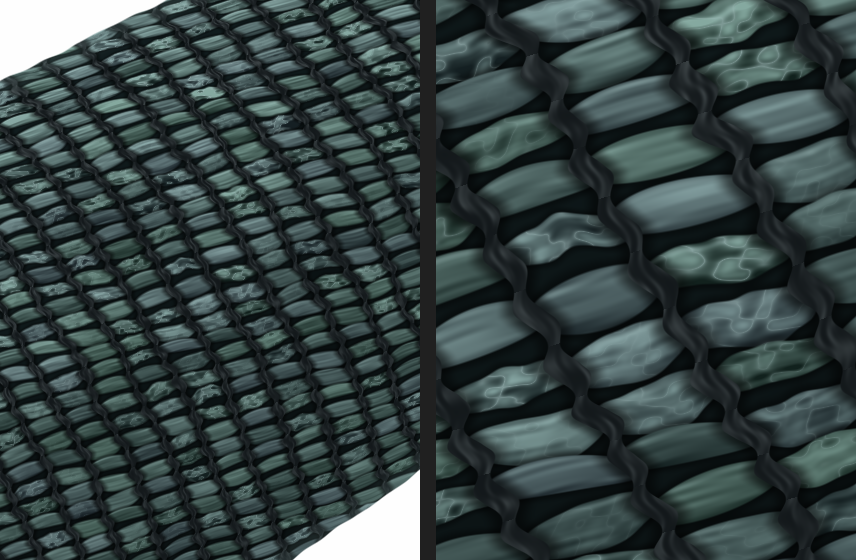
Left, the full canvas; right, a detail of the centre.
This texture is drawn by a Shadertoy shader. Its source:

```glsl
// Rolled shade netting: glossy teal tape rows bound by dark knitted chains.
// A tilted roll gives curved chain and row coordinates; each cell between two
// chains holds one tape with its own tilt, width, tone and crumpling.

const float PI = 3.14159265;
const float AXIS_SLOPE = 0.55;     // rise of the roll's axis
const float TAPE_SLOPE = 0.30;     // rise of the tape rows
const float CHAIN_PITCH = 0.0625;  // distance between chains along the axis
const float CHAIN_PHASE = 0.40;
const float ROW_PITCH = 0.035;     // row height at the middle of the roll
const float ROW_SQUEEZE = 1.9;     // extra rows gathered near both rims
const float LINK_WIDTH = 0.0036;   // half width of a chain between knots
const float KNOT_WIDTH = 0.0094;   // half width of a chain at a knot
const float CRUMPLED_SHARE = 0.55;

const vec3 BACKDROP = vec3(0.995);
const vec3 GAP = vec3(0.050, 0.085, 0.090);
const vec3 TAPE_DARK = vec3(0.075, 0.125, 0.125);
const vec3 TAPE_LIGHT = vec3(0.49, 0.61, 0.595);
const vec3 GLINT = vec3(0.66, 0.76, 0.76);
const vec3 CHAIN_DARK = vec3(0.075, 0.095, 0.105);
const vec3 CHAIN_LIGHT = vec3(0.25, 0.28, 0.29);

float hash(vec2 p) {
    vec3 q = fract(vec3(p.xyx) * 0.1031);
    q += dot(q, q.yzx + 33.33);
    return fract((q.x + q.y) * q.z);
}

float noise(vec2 p) {
    vec2 i = floor(p), f = fract(p);
    f = f * f * (3.0 - 2.0 * f);
    return mix(mix(hash(i), hash(i + vec2(1, 0)), f.x),
               mix(hash(i + vec2(0, 1)), hash(i + vec2(1, 1)), f.x), f.y);
}

// Lays one tape over col; a runs from chain to chain, b downward from its row.
vec3 layTape(vec3 col, vec2 cell, float a, float b, float light, float aa) {
    float tilt = hash(cell) - 0.5;
    float tone = hash(cell + 17.3);
    float size = hash(cell + 41.7);
    float crumple = smoothstep(1.0 - CRUMPLED_SHARE, 1.0, hash(cell + 73.1));
    vec2 seed = cell * vec2(7.3, 11.9);
    float bow = max(sin(PI * a), 0.0);

    b -= 0.6 * tilt * (a - 0.5) + 0.26 * (size - 0.5) * bow;
    b += 0.22 * crumple * (noise(vec2(a * 4.0, 0.5) + seed) - 0.5);
    float halfWidth = mix(0.20, 0.36 + 0.17 * size, pow(bow, 0.6));
    halfWidth *= 1.0 - 0.3 * crumple * noise(vec2(a * 5.0, 9.0) + seed);
    float y = b / halfWidth;

    // Long grain on flat tapes, slanted folds and glints on crumpled ones
    float grain = noise(vec2(a * 1.6, b * 10.0 + a * tilt * 5.0) + seed);
    float folds = noise(vec2(a * 7.0 + b * 3.0, b * 5.0 - a * 3.0) + seed);
    float ridge = pow(1.0 - abs(2.0 * folds - 1.0), 7.0);
    float shade = 0.50 + 0.34 * (tone - 0.5) + 0.36 * (grain - 0.5) - 0.13 * y;
    shade += crumple * 0.85 * (folds - 0.5);
    shade *= mix(0.45, 1.0, smoothstep(0.0, 0.65, bow)) * light;
    shade *= 1.0 - 0.35 * smoothstep(0.65, 1.0, abs(y));
    vec3 tape = mix(TAPE_DARK, TAPE_LIGHT, clamp(shade * 1.1, 0.0, 1.1));
    tape += (hash(cell + 5.9) - 0.5) * vec3(0.02, -0.01, 0.035);
    float rim = smoothstep(0.25, 0.0, abs(y + 0.82)) * grain * 0.25;
    tape = mix(tape, GLINT, light * (rim + 0.5 * crumple * ridge * bow));

    col *= 1.0 - 0.45 * smoothstep(1.5, 0.95, abs(y));
    return mix(col, tape, smoothstep(aa, -aa, abs(b) - halfWidth));
}

void mainImage(out vec4 fragColor, in vec2 fragCoord) {
    float px = 1.0 / iResolution.y;
    vec2 p = fragCoord * px;
    p.y = 1.0 - p.y;                       // measured downward from the top

    // Position around the roll: q is -1 at the upper rim, 1 at the lower one
    float u = p.y + AXIS_SLOPE * p.x;
    float upper = 0.146 + 0.06 * p.x;
    float lower = 1.363 - 0.147 * p.x;
    float q = (2.0 * u - upper - lower) / (lower - upper);

    // Chain and row coordinates
    float row = (p.y + TAPE_SLOPE * p.x) / ROW_PITCH + ROW_SQUEEZE * q * q * q;
    row += 0.35 * (noise(p * 9.0) - 0.5);
    float chain = (p.x - 0.72 * u + 0.20 * u * u) / CHAIN_PITCH + CHAIN_PHASE;
    chain += 0.22 * (noise(p * 11.0 + 31.0) - 0.5);
    float column = floor(chain), a = fract(chain);

    // Broad light: bright upper side, dark lower left
    float light = 1.20 - 0.32 * smoothstep(-0.75, 0.2, q);
    light -= 0.24 * smoothstep(-0.1, 0.5, q) * (1.0 - p.x / 0.75);
    light += 0.28 * (noise(p * 5.0 + 3.0) - 0.5);

    // Overlapping tapes, lower rows on top
    vec3 col = GAP * light;
    for (int k = -1; k <= 1; k++) {
        float r = floor(row) + float(k);
        col = layTape(col, vec2(column, r), a, row - r - 0.5, light, 1.4 * px / ROW_PITCH);
    }

    // Knitted chain: a teardrop knot per row joined by thin, swaying links
    float nearest = floor(chain + 0.5);
    float stitch = fract(row);
    float knotSize = 0.7 + 0.5 * hash(vec2(nearest, floor(row)) + 91.0);
    float sway = 0.0028 * sin(2.0 * PI * row) + 0.006 * (noise(vec2(nearest * 5.7, row)) - 0.5);
    float d = (chain - nearest) * CHAIN_PITCH / 0.88 + sway;
    float drop = smoothstep(0.0, 0.4, stitch) * smoothstep(1.0, 0.55, stitch);
    float width = mix(LINK_WIDTH, KNOT_WIDTH * knotSize, drop);
    col *= 1.0 - 0.5 * smoothstep(0.011, 0.0, abs(d) - width);
    float strand = noise(vec2(d * 330.0 + stitch * 2.5, row * 3.0 + nearest * 13.0));
    vec3 thread = mix(CHAIN_DARK, CHAIN_LIGHT, strand * strand * light * 0.8);
    col = mix(col, thread, smoothstep(px, -px, abs(d) - width));

    // Roll silhouette with a slightly uneven rim
    float uneven = 0.006 * (noise(vec2(chain * 2.0, 4.0)) - 0.5);
    float inside = min(u - upper, lower - u) * 0.87 + uneven;
    col = mix(col, TAPE_LIGHT, 0.18 * smoothstep(0.05, 0.0, inside));
    fragColor = vec4(mix(BACKDROP, col, smoothstep(-px, px, inside)), 1.0);
}
```
